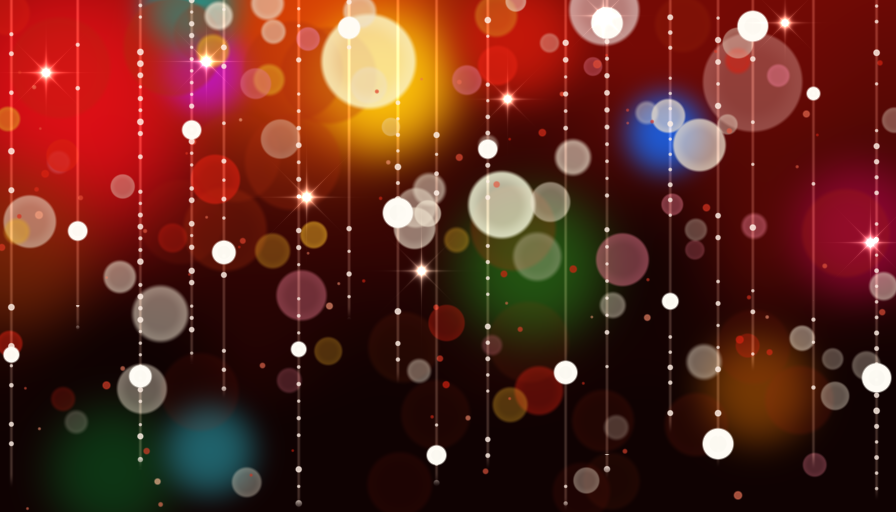
Reproduce this background procedurally as a WebGL 1 fragment shader.

```glsl
precision highp float;
// Festive bokeh: soft colour glows over dark red, layers of scattered
// translucent discs, hanging threads of white beads and a few sparkles.
// Lengths are in canvas heights; scatter comes from a sine-free hash.
uniform vec2 u_resolution;

const float ASPECT = 1.753;

vec3 hash3(float n) {
  vec3 p = fract(vec3(n) * vec3(0.1031, 0.1030, 0.0973));
  p += dot(p, p.yzx + 33.33);
  return fract((p.xxy + p.yzz) * p.zyx);
}

float noise(vec2 p) {
  vec2 i = floor(p), f = fract(p);
  f = f * f * (3.0 - 2.0 * f);
  float n = i.x + i.y * 57.0 + 400.0;
  return mix(mix(hash3(n).x, hash3(n + 1.0).x, f.x),
             mix(hash3(n + 57.0).x, hash3(n + 58.0).x, f.x), f.y);
}

// Coverage of a disc with a soft edge and a slightly denser rim
float disc(vec2 p, float radius, float soft) {
  float d = length(p);
  float rim = 0.82 + 0.18 * smoothstep(0.5, 1.0, d / radius);
  return rim * (1.0 - smoothstep(radius - soft, radius + soft, d));
}

// Blend a blurred light into the backdrop
void glow(inout vec3 col, vec2 p, float radius, vec3 tint, float strength) {
  float q = dot(p, p) / (radius * radius);
  col = mix(col, tint, strength * exp(-q * (0.4 + 0.6 * q)));
}

vec3 bokehTint(float pick) {
  if (pick < 0.42) return vec3(0.93, 0.88, 0.80);
  if (pick < 0.62) return vec3(0.88, 0.45, 0.53);
  if (pick < 0.82) return vec3(0.85, 0.12, 0.06);
  return vec3(0.88, 0.64, 0.14);
}

vec3 backdrop(vec2 p) {
  float lift = p.y + 0.35 * (noise(p * 4.0) - 0.5);
  vec3 col = mix(vec3(0.06, 0.008, 0.008), vec3(0.46, 0.04, 0.02), smoothstep(0.2, 1.05, lift));
  glow(col, p - vec2(0.14, 0.80), 0.27, vec3(0.92, 0.06, 0.09), 0.9);
  glow(col, p - vec2(0.02, 0.52), 0.17, vec3(0.55, 0.20, 0.03), 0.6);
  glow(col, p - vec2(0.64, 0.94), 0.27, vec3(0.92, 0.30, 0.02), 0.85);
  glow(col, p - vec2(0.75, 0.84), 0.14, vec3(1.00, 0.78, 0.04), 0.95);
  glow(col, p - vec2(1.01, 0.92), 0.12, vec3(0.85, 0.10, 0.04), 0.8);
  glow(col, p - vec2(0.40, 0.86), 0.08, vec3(0.75, 0.08, 0.75), 0.9);
  glow(col, p - vec2(0.37, 0.99), 0.09, vec3(0.05, 0.62, 0.60), 0.95);
  glow(col, p - vec2(1.04, 0.48), 0.15, vec3(0.14, 0.38, 0.08), 0.85);
  glow(col, p - vec2(1.30, 0.74), 0.08, vec3(0.10, 0.38, 0.90), 0.9);
  glow(col, p - vec2(1.68, 0.55), 0.13, vec3(0.60, 0.02, 0.22), 0.85);
  glow(col, p - vec2(1.48, 0.24), 0.11, vec3(0.55, 0.27, 0.02), 0.8);
  glow(col, p - vec2(0.22, 0.08), 0.13, vec3(0.05, 0.24, 0.09), 0.85);
  glow(col, p - vec2(0.41, 0.12), 0.09, vec3(0.13, 0.42, 0.46), 0.9);
  return col;
}

void main() {
  vec2 p = gl_FragCoord.xy / u_resolution.y;
  float px = 1.0 / u_resolution.y;
  vec3 col = backdrop(p);

  // Large faint red discs
  for (int i = 0; i < 24; i++) {
    vec3 h = hash3(float(i) + 11.0), k = hash3(float(i) + 61.0);
    float a = disc(p - h.xy * vec2(ASPECT, 1.0), 0.05 + 0.05 * h.z, 0.006);
    col = mix(col, vec3(0.68, 0.10 + 0.12 * k.y, 0.05), a * (0.1 + 0.4 * k.x * h.y));
  }

  // Four dominant pale discs
  col = mix(col, vec3(0.98, 0.93, 0.72), 0.90 * disc(p - vec2(0.72, 0.88), 0.092, 0.006));
  col = mix(col, vec3(0.92, 0.93, 0.82), 0.88 * disc(p - vec2(0.98, 0.60), 0.065, 0.005));
  col = mix(col, vec3(0.80, 0.55, 0.52), 0.50 * disc(p - vec2(1.47, 0.84), 0.097, 0.004));
  col = mix(col, vec3(0.88, 0.78, 0.76), 0.75 * disc(p - vec2(1.18, 0.98), 0.068, 0.005));

  // Scattered medium discs, denser and brighter towards the top
  for (int i = 0; i < 76; i++) {
    vec3 h = hash3(float(i) + 137.0), k = hash3(float(i) + 271.0);
    vec2 c = vec2(h.x * ASPECT, 1.0 - 0.95 * pow(h.y, 1.25));
    float radius = 0.017 + 0.030 * h.z * h.z + 0.008 * k.z;
    float a = disc(p - c, radius, 0.002 + 0.004 * k.y);
    col = mix(col, bokehTint(k.x), a * (0.4 + 0.5 * k.z) * mix(0.45, 1.0, c.y));
  }

  // Tiny warm specks
  for (int i = 0; i < 80; i++) {
    vec3 h = hash3(float(i) + 401.0), k = hash3(float(i) + 523.0);
    float a = disc(p - vec2(h.x * ASPECT, 0.9 * h.y), 0.002 + 0.006 * h.z * h.z, 1.2 * px);
    col = mix(col, mix(vec3(0.85, 0.13, 0.06), vec3(1.0, 0.75, 0.6), k.x * k.x), a * 0.8);
  }

  // Hanging threads, each with small beads and one bright lamp
  for (int i = 0; i < 17; i++) {
    float id = float(i);
    vec3 h = hash3(id + 607.0), k = hash3(id + 701.0);
    float x = p.x - (id + 0.2 + 0.6 * h.x) * ASPECT / 17.0;
    float end = 0.5 * h.y * h.y;
    float hang = smoothstep(end, end + 0.03, p.y);
    col += vec3(0.9, 0.75, 0.65) * 0.22 * hang * (1.0 - smoothstep(0.0, 0.003 + px, abs(x)));
    float pitch = 0.021 + 0.025 * h.z;
    float row = floor(p.y / pitch);
    vec3 b = hash3(row + id * 83.0 + 800.0);
    float bead = disc(vec2(x, (fract(p.y / pitch) - 0.5) * pitch), 0.0028 + 0.0035 * b.y * b.y, px);
    float cluster = step(0.35, noise(vec2(id * 3.0, p.y * 6.0))) * step(0.25, b.x);
    col = mix(col, vec3(1.0, 0.94, 0.90), bead * cluster * hang);
    float lamp = disc(vec2(x, p.y - mix(end, 1.0, k.x)), 0.012 + 0.019 * k.y, 1.5 * px);
    col = mix(col, vec3(1.0, 0.99, 0.96), min(1.0, lamp * 1.2));
  }

  // Sparkles: a hot core with crossed tapering rays
  for (int i = 0; i < 8; i++) {
    vec3 h = hash3(float(i) + 941.0);
    vec2 q = p - vec2((float(i) + h.x) * ASPECT / 8.0, 0.4 + 0.58 * h.y);
    float d = length(q), s = 0.016 + 0.012 * h.z;
    vec2 r = vec2(q.x + q.y, q.x - q.y) * 0.7071;
    float rays = exp(-abs(q.x * q.y) * 20000.0) + 0.6 * exp(-abs(r.x * r.y) * 26000.0);
    col += vec3(1.0, 0.9, 0.8) * (rays * exp(-d / s) + 0.5 * exp(-d * d / (s * s * 0.3)));
  }

  gl_FragColor = vec4(clamp(col, 0.0, 1.0), 1.0);
}
```
